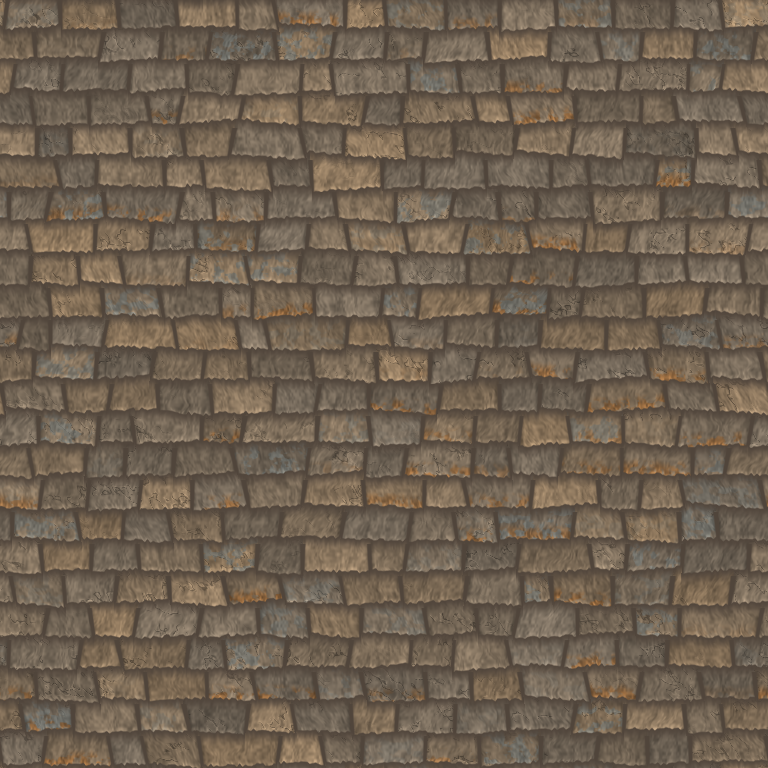
Reproduce this texture procedurally as a WebGL 1 fragment shader.

```glsl
precision highp float;
// Weathered wooden roof shingles in 24 overlapping courses of about 14 pieces.
// Each course has jittered, leaning joints and ragged butts that shade the course
// below; grain, splits, lichen and rust are seeded per shingle, so the sheet tiles.
uniform vec2 u_resolution;

#define COLS 14.0
#define ROWS 24.0
#define JITTER 0.52
#define LEAN 0.13
#define GAP 0.055
#define RAGGED 0.10
#define SHADOW_REACH 0.46
#define SHADE vec3(0.315, 0.270, 0.232)
#define GREY_WOOD vec3(0.455, 0.410, 0.355)
#define TAN_WOOD vec3(0.565, 0.470, 0.360)
#define LICHEN vec3(0.430, 0.450, 0.440)
#define RUST vec3(0.540, 0.360, 0.190)

float hash(vec2 p) {
  p = fract(p * vec2(0.1031, 0.1137));
  p += dot(p, p.yx + 33.33);
  return fract((p.x + p.y) * p.x * 91.7);
}

float noise(vec2 p) {
  vec2 i = floor(p), f = fract(p);
  f = f * f * (3.0 - 2.0 * f);
  return mix(mix(hash(i), hash(i + vec2(1.0, 0.0)), f.x),
             mix(hash(i + vec2(0.0, 1.0)), hash(i + vec2(1.0)), f.x), f.y);
}

float fbm(vec2 p) {
  return 0.55 * noise(p) + 0.3 * noise(p * 2.1 + 17.0) + 0.15 * noise(p * 4.3 + 41.0);
}

// Position of a joint at height y within its course
float joint(float n, float row, float y) {
  vec2 id = vec2(mod(n, COLS), row);
  return n + JITTER * (hash(id + 11.3) - 0.5)
           + LEAN * (hash(id + 57.9) - 0.5) * (clamp(y, 0.0, 1.2) - 0.5) * 2.0;
}

// Shingle at a point: x = number, y = distance to side, z = butt height, w = offset from middle
vec4 shingle(float x, float y, float row) {
  x += 0.5 * mod(row, 2.0) + 0.6 * hash(vec2(row, 83.0));
  float n = floor(x);
  if (x < joint(n, row, y)) n -= 1.0;
  else if (x >= joint(n + 1.0, row, y)) n += 1.0;
  float left = joint(n, row, y), right = joint(n + 1.0, row, y);
  float number = mod(n, COLS), mid = x - 0.5 * (left + right);
  vec2 id = vec2(number, row);
  float slope = 0.34 * (hash(id + 23.1) - 0.5);
  float teeth = noise(vec2(mid * 19.0 + 40.0, 7.0 * number + row)) - 0.5;
  float butt = 0.16 + 0.15 * (hash(id + 71.7) - 0.5) + slope * mid + RAGGED * teeth;
  return vec4(number, min(x - left, right - x) * ROWS / COLS, butt, mid);
}

// Weathered surface of one shingle
vec3 wood(vec4 s, float y, float row) {
  vec2 id = vec2(s.x, row);
  float tone = hash(id + 5.3), warmth = hash(id + 31.9), wear = hash(id + 47.2);
  vec2 q = vec2(s.w + 3.0, y) + 13.0 * vec2(s.x, row);
  float height = y - s.z;

  // Leaning fibres bent by a slow warp
  float bend = (hash(id + 91.4) - 0.5) * 0.35 * y + 0.10 * noise(q * vec2(4.0, 3.0));
  float streak = noise(vec2((q.x + bend) * 17.0, q.y * 2.2));
  float fibre = noise(vec2((q.x + bend) * 29.0, q.y * 9.0 + 5.0));
  float blotch = fbm(q * vec2(5.0, 3.0) + 9.0);
  vec3 col = mix(GREY_WOOD, TAN_WOOD, warmth * warmth * 0.9);
  col *= 0.88 + 0.20 * tone;
  col *= 1.0 + 0.22 * (streak - 0.5) + 0.24 * (fibre - 0.5) + 0.26 * (blotch - 0.5);

  // Slanting splits with a lit lip
  float ridge = fbm(vec2(q.x * 5.0 + q.y * 1.6, q.y * 2.6) + 61.0) - 0.5;
  float split = smoothstep(0.35, 0.75, wear) * smoothstep(0.45, 0.65, noise(q * 3.0 + 27.0));
  col *= 1.0 - 0.28 * split * (1.0 - smoothstep(0.0, 0.035, abs(ridge)));
  col *= 1.0 + 0.12 * split * (1.0 - smoothstep(0.0, 0.03, abs(ridge - 0.06)));

  // Lichen patches on a few, rust gathered near some butts
  float patchy = fbm(q * vec2(7.0, 4.5) + 33.0);
  float lichen = smoothstep(0.72, 0.95, hash(id + 19.6)) * smoothstep(0.46, 0.62, patchy);
  float rust = smoothstep(0.76, 0.95, hash(id + 63.8)) * smoothstep(0.42, 0.62, 1.0 - patchy);
  col = mix(col, LICHEN * (0.85 + 0.3 * fibre), 0.65 * lichen);
  col = mix(col, RUST * (0.75 + 0.5 * fibre), 0.75 * rust * (1.0 - smoothstep(0.1, 0.5, height)));

  // Pale frayed butt and dimmer sides
  col *= 1.0 + (0.08 + 0.12 * fibre) * (1.0 - smoothstep(0.02, 0.16, height));
  return col * mix(0.84, 1.0, smoothstep(GAP, GAP + 0.12, s.y));
}

void main() {
  vec2 p = gl_FragCoord.xy / u_resolution * vec2(COLS, ROWS);
  float course = floor(p.y), y = fract(p.y), soft = ROWS / u_resolution.y;
  float row = mod(course, ROWS), rowBelow = mod(course + ROWS - 1.0, ROWS);
  vec4 own = shingle(p.x, y, row);
  vec4 above = shingle(p.x, y - 1.0, mod(course + 1.0, ROWS));
  vec4 below = shingle(p.x, y + 1.0, rowBelow);

  // Each course darkens toward the butts hanging over it
  float litTop = smoothstep(-0.05, SHADOW_REACH, 1.0 + above.z - y);
  float litUnder = smoothstep(-0.05, SHADOW_REACH, own.z - y);
  vec3 top = mix(SHADE, wood(own, y, row), litTop);
  vec3 under = mix(SHADE, wood(below, y + 1.0, rowBelow), litUnder);

  // Lay the shingle over its shaded underlay
  float gap = GAP + 0.035 * y * hash(vec2(own.x, row) + 37.5);
  float cover = smoothstep(-soft, soft, y - own.z)
              * smoothstep(-soft, soft, own.y - gap);
  gl_FragColor = vec4(mix(under, top, cover), 1.0);
}
```
